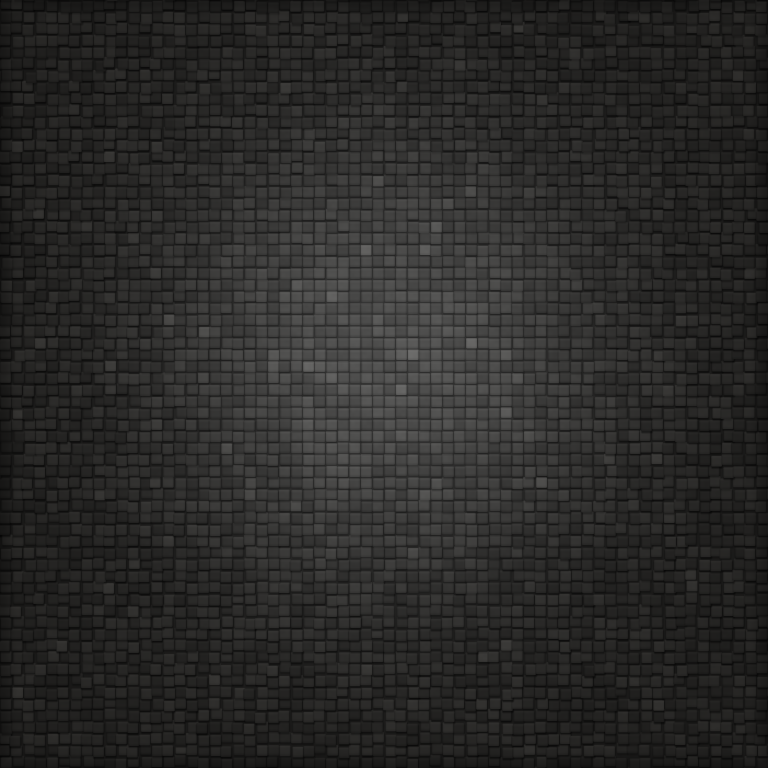
Give the GLSL for this pattern, as a WebGL 1 fragment shader.

```glsl
precision highp float;
// A wall of small dark stone tiles lit by a soft glow near the middle.
// Each pixel composites its nearby tiles, shifted by a random height, with
// cast shadows and bevels; a Gaussian light and edge vignette shade them.
uniform vec2 u_resolution;

const float TILES = 66.0;
const vec2 GLOW_CENTER = vec2(0.502, 0.535);
const vec2 GLOW_RADIUS = vec2(0.275, 0.295);
const float GLOW_STRENGTH = 0.205;
const vec3 AMBIENT = vec3(0.147, 0.144, 0.138);
const vec3 GLOW_TINT = vec3(0.99, 1.0, 1.01);
const float SEAM_SHADE = 0.66;
const vec2 HALF_SIZE = vec2(0.465, 0.455);
const float CORNER = 0.10;
const vec2 SHADOW_OFFSET = vec2(0.03, -0.13);

float hash(vec2 p) {
  vec3 q = fract(vec3(p.xyx) * 0.1031);
  q += dot(q, q.yzx + 33.33);
  return fract((q.x + q.y) * q.z);
}

float noise(vec2 p) {
  vec2 i = floor(p);
  vec2 f = fract(p);
  f = f * f * (3.0 - 2.0 * f);
  float low = mix(hash(i), hash(i + vec2(1.0, 0.0)), f.x);
  float high = mix(hash(i + vec2(0.0, 1.0)), hash(i + 1.0), f.x);
  return mix(low, high, f.y);
}

float roundBox(vec2 p, vec2 halfSize) {
  vec2 q = abs(p) - halfSize + CORNER;
  return length(max(q, 0.0)) + min(max(q.x, q.y), 0.0) - CORNER;
}

// Relative brightness of the tiled relief; roughness grows off centre.
float tileRelief(vec2 uv, float soft) {
  vec2 grid = uv * TILES;
  vec2 base = floor(grid);
  float shade = SEAM_SHADE;
  // Lower rows come first, so upper tiles cast shadows onto them.
  for (int y = -1; y <= 1; y++) {
    for (int x = -1; x <= 1; x++) {
      vec2 cell = base + vec2(float(x), float(y));
      vec2 center = cell + 0.5;
      vec2 outward = center / TILES - GLOW_CENTER;
      float rough = smoothstep(0.04, 0.48, length(outward));
      float height = hash(cell + 17.0);
      vec2 jitter = vec2(hash(cell + 53.0), hash(cell + 91.0)) - 0.5;
      vec2 shift = outward * (height - 0.5) * 0.45
                 + jitter * mix(0.06, 0.25, rough);
      vec2 p = grid - center - shift;

      float castShadow = 1.0 - smoothstep(-0.10, 0.15,
          roundBox(p - SHADOW_OFFSET, HALF_SIZE));
      shade *= 1.0 - castShadow * mix(0.20, 0.42, rough) * (0.5 + height);

      // Face tone, with a few paler tiles, and a bevel lit from above.
      float tone = 0.94 + (hash(cell + 131.0) - 0.5) * mix(0.18, 0.30, rough);
      tone += 0.25 * smoothstep(0.93, 1.0, hash(cell + 211.0));
      tone += 0.10 * smoothstep(0.15, 0.42, p.y);
      tone -= 0.13 * smoothstep(0.18, 0.46, -p.y);
      tone -= 0.08 * smoothstep(0.28, 0.46, abs(p.x));
      float face = 1.0 - smoothstep(-soft, soft, roundBox(p, HALF_SIZE));
      shade = mix(shade, tone, face);
    }
  }
  return shade;
}

void main() {
  vec2 uv = gl_FragCoord.xy / u_resolution;
  float soft = max(0.06, 0.6 * TILES / min(u_resolution.x, u_resolution.y));

  // Smooth light pool over the dim ambient stone.
  vec2 d = (uv - GLOW_CENTER) / GLOW_RADIUS;
  float glow = GLOW_STRENGTH * exp(-dot(d, d));
  vec3 color = AMBIENT + GLOW_TINT * glow;

  // Tiled surface with faint broad mottling and fine grain.
  color *= tileRelief(uv, soft);
  color *= 0.96 + 0.08 * noise(uv * 12.0);
  color *= 0.98 + 0.04 * noise(uv * TILES * 3.0);

  // Darken the border.
  vec2 edge = min(uv, 1.0 - uv);
  color *= mix(0.72, 1.0, smoothstep(0.0, 0.025, min(edge.x, edge.y)));
  gl_FragColor = vec4(color, 1.0);
}
```
